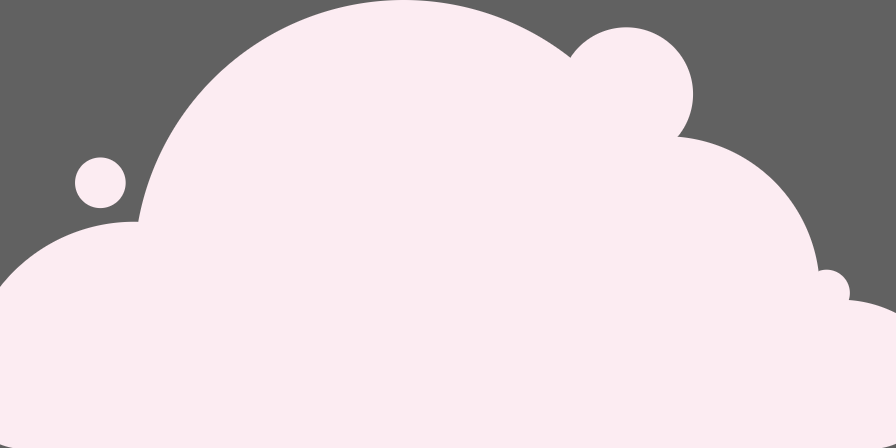
Reproduce this background procedurally as a Shadertoy shader.

```glsl
// Draws a flat pale pink cloud of overlapping discs on a plain grey sky.
#define SKY_COLOR vec3(0.38, 0.38, 0.38)
#define CLOUD_COLOR vec3(0.99, 0.925, 0.95)
#define CORNER_RADIUS 0.156
#define PUFF_COUNT 7

// Discs as centre x, centre y and radius, in canvas heights
const vec3 PUFFS[PUFF_COUNT] = vec3[PUFF_COUNT](
    vec3(0.901, 0.398, 0.602),   // main dome
    vec3(1.398, 0.790, 0.149),   // upper bump
    vec3(0.224, 0.592, 0.0565),  // detached dot
    vec3(0.299, 0.125, 0.380),   // left shoulder
    vec3(1.484, 0.350, 0.346),   // right shoulder
    vec3(1.845, 0.346, 0.052),   // small bump
    vec3(1.875, 0.055, 0.276));  // right end

float roundedBox(vec2 p, vec2 halfSize, float radius) {
    vec2 q = abs(p) - halfSize + radius;
    return length(max(q, 0.0)) + min(max(q.x, q.y), 0.0) - radius;
}

float cloudDistance(vec2 p) {
    // Solid base joining the discs
    float d = roundedBox(p - vec2(1.087, -0.1), vec2(0.788, 0.24), 0.0);
    for (int i = 0; i < PUFF_COUNT; i++) {
        d = min(d, length(p - PUFFS[i].xy) - PUFFS[i].z);
    }
    // Round off the lower corners
    float bounds = roundedBox(p - vec2(0.9985, 1.0), vec2(1.0975, 1.0026), CORNER_RADIUS);
    return max(d, bounds);
}

void mainImage(out vec4 fragColor, in vec2 fragCoord) {
    vec2 p = fragCoord / iResolution.y;
    float pixel = 1.0 / iResolution.y;
    float coverage = clamp(0.5 - cloudDistance(p) / pixel, 0.0, 1.0);
    fragColor = vec4(mix(SKY_COLOR, CLOUD_COLOR, coverage), 1.0);
}
```
